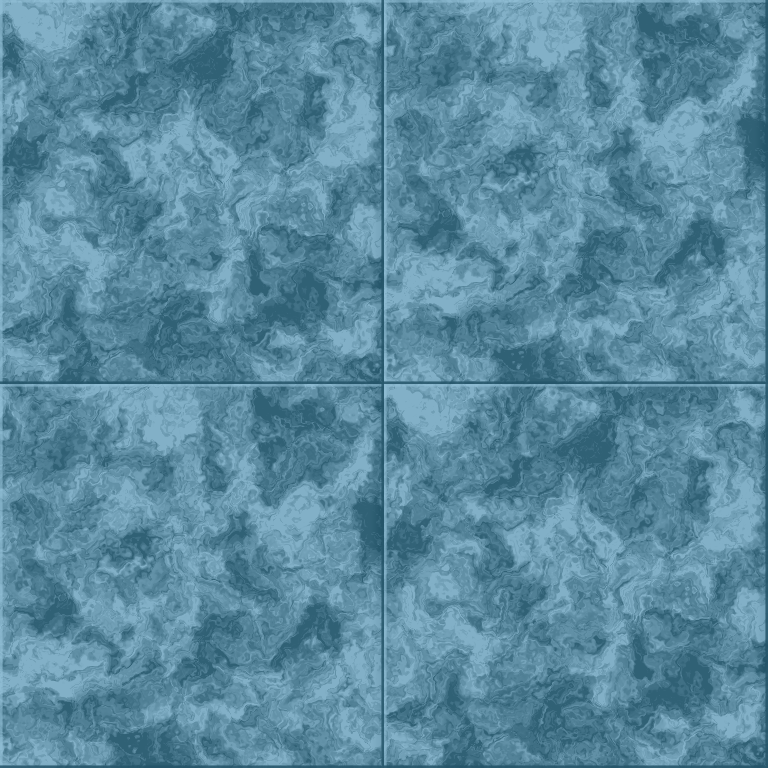
Give the GLSL for this texture, as a three.js fragment shader.

```glsl
// Two by two bevelled blue marble tiles, with two marble cuts laid in a checkerboard.
#define TILES 2.0
#define PATCH_SCALE 9.0
#define WARP 2.2
#define CONTRAST 2.3
#define VEIN_WIDTH 0.06
#define VEIN_AMOUNT 0.22
#define RELIEF_AMOUNT 1.9
#define TONE_STEPS 5.0
#define BEVEL_WIDTH 0.0075
#define DARK_BLUE vec3(0.19, 0.38, 0.46)
#define LIGHT_BLUE vec3(0.51, 0.69, 0.78)

varying vec2 vUv;

float hash(vec2 p) {
  vec3 q = fract(vec3(p.xyx) * 0.1031);
  q += dot(q, q.yzx + 33.33);
  return fract((q.x + q.y) * q.z);
}

float noise(vec2 p) {
  vec2 i = floor(p), f = fract(p);
  f = f * f * (3.0 - 2.0 * f);
  return mix(mix(hash(i), hash(i + vec2(1.0, 0.0)), f.x),
             mix(hash(i + vec2(0.0, 1.0)), hash(i + vec2(1.0, 1.0)), f.x), f.y);
}

// Rotated octaves, normalised to the range 0..1
float fbm(vec2 p) {
  float sum = 0.0, weight = 1.0, total = 0.0;
  for (int i = 0; i < 5; i++) {
    sum += weight * noise(p);
    total += weight;
    weight *= 0.64;
    p = mat2(1.6, 1.2, -1.2, 1.6) * p + 17.3;
  }
  return sum / total;
}

// Thin threads along the middle contour of a noise field
float veins(vec2 p) {
  float field = noise(p) * 0.6 + noise(p * 2.3 + 9.1) * 0.4;
  return 1.0 - smoothstep(0.0, VEIN_WIDTH, abs(field - 0.5));
}

float marble(vec2 p, float cut) {
  vec2 base = p * PATCH_SCALE + 40.0 + cut * 63.7;
  vec2 swirl = vec2(fbm(base * 0.8 + 3.1), fbm(base * 0.8 + 71.9)) - 0.5;
  vec2 q = base + swirl * WARP;

  // Cloudy patches and their lit edges
  float cloud = fbm(q);
  float relief = cloud - fbm(q + vec2(-0.05, 0.06));
  float tone = 0.53 + (cloud - 0.5) * CONTRAST + relief * RELIEF_AMOUNT;
  tone += 0.25 * (noise(base * 0.45 + 11.0) - 0.5);

  // Pale and dark threads, broken up by a slow mask
  float mask = smoothstep(0.3, 0.7, noise(base * 0.8 + 27.0));
  tone += VEIN_AMOUNT * veins(q * 1.7 + 5.0) * mask;
  tone -= VEIN_AMOUNT * veins(q * 1.9 + 33.0) * (1.0 - 0.6 * mask);

  // Partly flattened tone levels
  float level = tone * TONE_STEPS;
  float stepped = (floor(level) + smoothstep(0.25, 0.75, fract(level))) / TONE_STEPS;
  return clamp(mix(tone, stepped, 0.5), 0.0, 1.0);
}

// 1 at the edge, falling smoothly to 0 past the given width
float rim(float d, float width) {
  return 1.0 - smoothstep(width * 0.6, width * 1.2, d);
}

void main() {
  vec2 grid = vUv * TILES;
  vec2 cell = floor(grid);
  vec2 p = fract(grid);
  float cut = mod(cell.x + cell.y, 2.0);

  vec3 color = mix(DARK_BLUE, LIGHT_BLUE, marble(p, cut));

  // Soft shading towards the right and bottom edges
  float shade = max(1.0 - smoothstep(0.0, 0.04, 1.0 - p.x),
                    0.4 * (1.0 - smoothstep(0.0, 0.02, p.y)));
  color -= 0.05 * shade;

  // Bevel: lit on the left and top, dark on the right and bottom
  float lit = max(rim(p.x, BEVEL_WIDTH), rim(1.0 - p.y, BEVEL_WIDTH));
  float dark = max(rim(1.0 - p.x, BEVEL_WIDTH), rim(p.y, BEVEL_WIDTH));
  color = mix(color, LIGHT_BLUE + 0.07, 0.6 * lit);
  color = mix(color, DARK_BLUE - 0.05, 0.85 * dark);

  gl_FragColor = vec4(color, 1.0);
}
```
